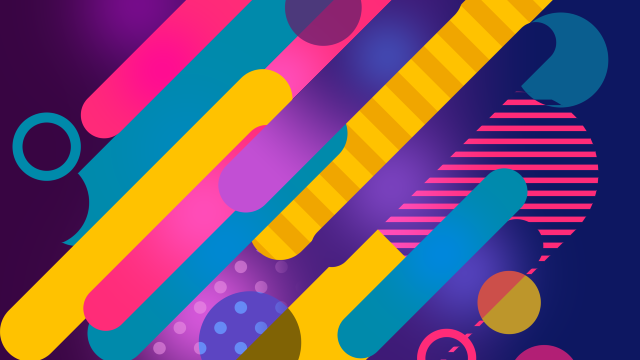
Reproduce this background procedurally as a Shadertoy shader.

```glsl
// Diagonal rounded bars, rings and translucent discs over a glowing violet field.
// Distance functions are stacked from back to front; soft Gaussian glows tint
// the field and the bars, while repeats make the bands, lines and dots.

const vec2 ART = vec2(768.0, 432.0); // artboard size, y grows downward
const vec3 YELLOW = vec3(1.0, 0.76, 0.0);
const vec3 AMBER = vec3(0.94, 0.65, 0.0);
const vec3 TEAL = vec3(0.0, 0.54, 0.67);
const vec3 AZURE = vec3(0.0, 0.53, 0.86);
const vec3 PINK = vec3(1.0, 0.17, 0.47);
const vec3 ROSE = vec3(1.0, 0.30, 0.72);
const vec3 ORCHID = vec3(0.76, 0.31, 0.83);
const vec3 NAVY = vec3(0.05, 0.09, 0.38);

float disc(vec2 p, vec2 center, float radius) {
    return length(p - center) - radius;
}

float ring(vec2 p, vec2 center, float radius, float halfWidth) {
    return abs(length(p - center) - radius) - halfWidth;
}

// Rounded bar rising at 45 degrees from its lower left center
float bar(vec2 p, vec2 start, float run, float radius) {
    vec2 axis = run * vec2(1.0, -1.0);
    vec2 q = p - start;
    float h = clamp(dot(q, axis) / dot(axis, axis), 0.0, 1.0);
    return length(q - h * axis) - radius;
}

float cover(float d, float aa) {
    return smoothstep(0.5 * aa, -0.5 * aa, d);
}

vec3 layer(vec3 below, vec3 above, float d, float aa) {
    return mix(below, above, cover(d, aa));
}

float glow(vec2 p, vec2 center, float spread) {
    vec2 q = (p - center) / spread;
    return exp(-dot(q, q));
}

// Signed distance to regularly repeated stripes
float stripes(float x, float period, float center, float halfWidth) {
    return abs(mod(x - center + 0.5 * period, period) - 0.5 * period) - halfWidth;
}

vec3 field(vec2 p) {
    vec3 c = mix(vec3(0.22, 0.02, 0.26), vec3(0.24, 0.10, 0.46), smoothstep(60.0, 400.0, p.x));
    c = mix(c, NAVY, smoothstep(490.0, 660.0, p.x));
    c = mix(c, vec3(0.52, 0.05, 0.60), 0.8 * glow(p, vec2(165.0, 5.0), 75.0));
    c = mix(c, vec3(0.26, 0.32, 0.74), 0.8 * glow(p, vec2(465.0, 68.0), 52.0));
    c = mix(c, vec3(0.50, 0.27, 0.77), 0.9 * glow(p, vec2(470.0, 225.0), 75.0));
    c = mix(c, vec3(0.34, 0.27, 0.76), 0.9 * glow(p, vec2(558.0, 328.0), 65.0));
    c = mix(c, vec3(0.83, 0.34, 0.85), glow(p, vec2(245.0, 375.0), 95.0));
    return c;
}

void mainImage(out vec4 fragColor, in vec2 fragCoord) {
    float aa = 1.3 * ART.y / iResolution.y;
    vec2 p = fragCoord * ART.y / iResolution.y;
    p.y = ART.y - p.y;
    float across = p.x + p.y;
    float along = p.x - p.y;
    vec3 ground = field(p);
    vec3 col = ground;

    // Staggered dots on the lower orchid area
    vec2 cell = mod(vec2(across - 658.0, along + 80.0) + 24.4, 48.8) - 24.4;
    float dots = cover(length(cell) * 0.7071 - 7.5, aa) * smoothstep(365.0, 290.0, p.x);
    dots *= step(590.0, across) * step(300.0, p.y);
    col = mix(col, vec3(0.93, 0.58, 0.90), 0.55 * dots);

    // Upper left bars
    vec3 teal = mix(TEAL, AZURE, 0.35 * glow(p, vec2(225.0, 180.0), 75.0));
    vec3 pink = mix(PINK, vec3(1.0, 0.05, 0.57), glow(p, vec2(195.0, 85.0), 60.0));
    vec3 rose = mix(PINK, ROSE, glow(p, vec2(335.0, 100.0), 65.0));
    col = layer(col, rose, bar(p, vec2(325.0, 110.0), 300.0, 24.8), aa);
    float notch = 52.0 - length(p - vec2(55.0, 243.0));
    col = layer(col, teal, max(bar(p, vec2(91.0, 260.0), 400.0, 35.0), notch), aa);
    col = layer(col, pink, bar(p, vec2(125.0, 138.0), 300.0, 28.0), aa);
    col = layer(col, YELLOW, bar(p, vec2(36.0, 398.0), 279.0, 36.0), aa);

    // Banded yellow bar
    float bands = stripes(along, 62.0, 500.0, 15.5) * 0.7071;
    vec3 banded = layer(YELLOW, AMBER, bands, aa);
    col = layer(col, banded, bar(p, vec2(336.0, 275.0), 500.0, 37.0), aa);

    // Middle bars
    teal = mix(TEAL, AZURE, 0.8 * glow(p, vec2(270.0, 300.0), 75.0));
    rose = mix(PINK, ROSE, glow(p, vec2(245.0, 255.0), 80.0));
    col = layer(col, teal, bar(p, vec2(141.0, 400.0), 240.0, 36.0), aa);
    col = layer(col, rose, bar(p, vec2(127.0, 370.0), 193.0, 27.0), aa);
    vec3 violet = mix(ground, ORCHID, smoothstep(345.0, 110.0, along));
    col = layer(col, violet, bar(p, vec2(295.0, 222.0), 227.0, 33.0), aa);

    // Lined pink bar and the disc above it
    float lined = max(bar(p, vec2(320.0, 508.0), 300.0, 98.0), (728.0 - across) * 0.7071);
    lined = max(lined, stripes(p.y, 15.6, 232.0, 3.3));
    col = layer(col, mix(PINK, ROSE, smoothstep(600.0, 460.0, p.x)), lined, aa);
    float tealDisc = cover(disc(p, vec2(673.0, 72.0), 57.0), aa);
    tealDisc *= cover((664.0 - across) * 0.7071, aa);
    vec3 discTint = layer(vec3(0.04, 0.37, 0.56), NAVY, max(lined, p.y - 128.0), aa);
    col = mix(col, discTint, tealDisc);

    // Lower right bars
    col = layer(col, ground, bar(p, vec2(440.0, 475.0), 180.0, 32.0), aa);
    float block = max(abs(across - 793.0) - 78.0, along - 178.0) * 0.7071;
    col = layer(col, YELLOW, block, aa);
    col = layer(col, ground, bar(p, vec2(398.0, 296.0), 245.0, 24.5), aa);
    teal = mix(TEAL, AZURE, glow(p, vec2(530.0, 305.0), 60.0));
    col = layer(col, teal, bar(p, vec2(433.0, 402.0), 172.0, 28.0), aa);

    // Rings and discs
    col = layer(col, TEAL, ring(p, vec2(56.0, 176.0), 35.0, 6.0), aa);
    col = layer(col, PINK, ring(p, vec2(536.0, 430.0), 30.5, 5.0), aa);
    col = layer(col, vec3(0.70, 0.12, 0.46), disc(p, vec2(653.0, 457.0), 43.0), aa);
    vec3 plum = mix(col, vec3(0.40, 0.12, 0.42), 0.75);
    col = layer(col, plum, disc(p, vec2(388.0, 9.0), 46.0), aa);
    vec3 dotted = mix(vec3(0.36, 0.27, 0.76), vec3(0.40, 0.54, 0.96), dots);
    dotted = layer(dotted, vec3(0.50, 0.39, 0.02), (715.0 - across) * 0.7071, aa);
    col = layer(col, dotted, disc(p, vec2(300.0, 411.0), 61.5), aa);
    vec3 split = layer(vec3(0.80, 0.31, 0.29), vec3(0.74, 0.59, 0.17), (961.0 - across) * 0.7071, aa);
    col = layer(col, split, disc(p, vec2(611.0, 363.0), 38.0), aa);

    fragColor = vec4(col, 1.0);
}
```
